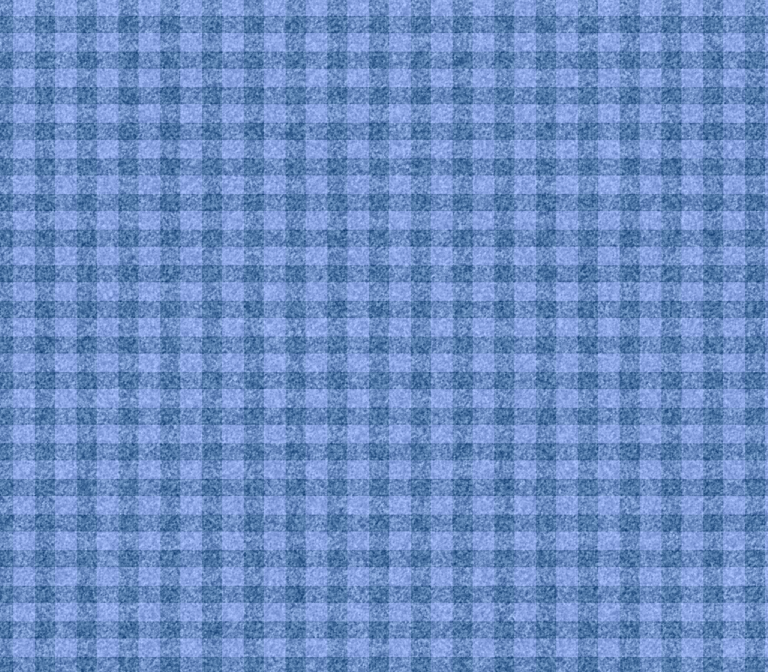
A Shadertoy shader for this pattern:

```glsl
// Blue gingham check with a grainy woven cloth texture.

float hash(vec2 cell) {
    uvec2 q = uvec2(ivec2(cell)) * uvec2(1597u, 3812u + 1u);
    uint n = (q.x ^ (q.y << 7)) * 747796u + 28913u;
    n = (n ^ (n >> 15)) * 739397u;
    n = (n ^ (n >> 13)) * 277803u;
    return float((n ^ (n >> 16)) & 65535u) / 65535.0;
}

float valueNoise(vec2 p) {
    vec2 cell = floor(p), f = fract(p);
    f = f * f * (3.0 - 2.0 * f);
    return mix(mix(hash(cell), hash(cell + vec2(1, 0)), f.x),
               mix(hash(cell + vec2(0, 1)), hash(cell + vec2(1, 1)), f.x), f.y);
}

// Signed distance to the nearest band, in repeats
float bandDistance(float t, float center, float halfWidth) {
    return abs(fract(t - center + 0.5) - 0.5) - halfWidth;
}

float coverage(float d, float pixel) {
    return 1.0 - smoothstep(-0.6 * pixel, 0.6 * pixel, d);
}

void mainImage(out vec4 fragColor, in vec2 fragCoord) {
    vec2 uv = fragCoord / iResolution.xy;
    vec2 repeats = vec2(18.39, 18.87);
    vec2 pixel = repeats / iResolution.xy;

    // Crossing bands, rows measured from the top
    float columnDist = bandDistance(uv.x * repeats.x, 0.078, 0.24);
    float rowDist = bandDistance((1.0 - uv.y) * repeats.y, 0.688, 0.238);
    float column = coverage(columnDist, pixel.x);
    float row = coverage(rowDist, pixel.y);

    vec3 light = vec3(0.541, 0.648, 0.890);
    vec3 middle = vec3(0.424, 0.555, 0.768);
    vec3 dark = vec3(0.305, 0.462, 0.655);
    float layers = column + row;
    vec3 color = mix(mix(light, middle, min(layers, 1.0)), dark, column * row);

    // Faint seams along the row edges
    color -= 0.035 * (1.0 - smoothstep(0.0, 0.045, abs(rowDist + 0.015)));

    // Short crossed fibres, softer on the light squares
    vec2 thread = fragCoord / iResolution.y * 448.0;
    float rising = valueNoise(mat2(0.75, 0.35, -0.6, 0.55) * thread + 40.0);
    float falling = valueNoise(mat2(0.7, -0.4, 0.5, 0.6) * thread + vec2(70, 900));
    float speck = hash(floor(thread) + 300.0);
    float grain = 0.8 * (rising + falling - 1.0) + 0.35 * (speck - 0.5);
    color += grain * mix(0.17, 0.25, min(layers, 1.0)) * vec3(1.05, 1.0, 0.92);

    // Slow uneven fading of the dye
    color += 0.018 * (valueNoise(uv * vec2(9, 8)) - 0.5);

    fragColor = vec4(clamp(color, 0.0, 1.0), 1.0);
}
```
